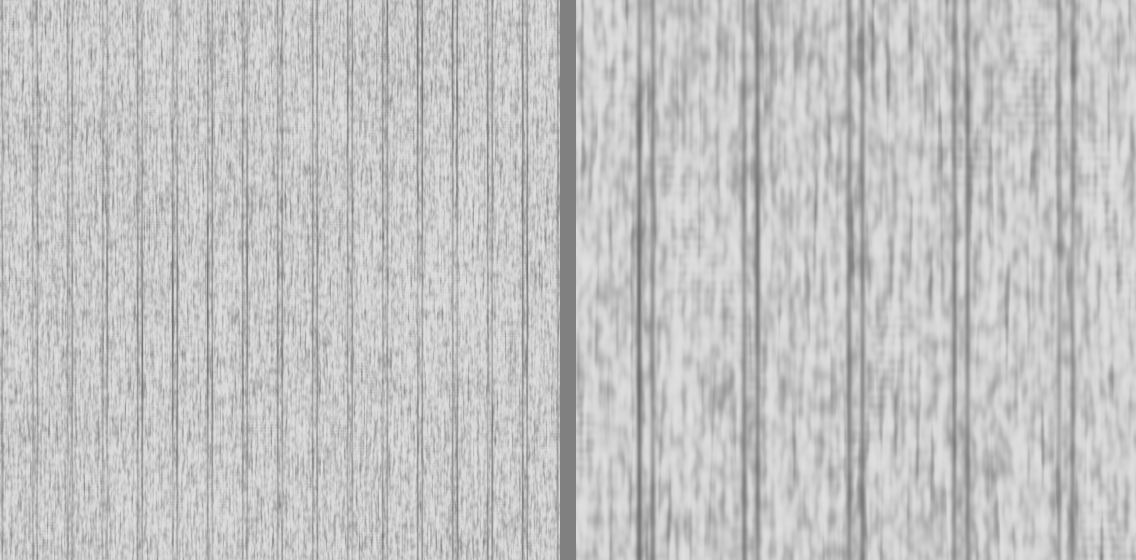
Left, the full canvas; right, a detail of the centre.
Reproduce this texture procedurally as a WebGL 2 fragment shader.

```glsl
#version 300 es
precision highp float;
// Pale grey grained wood boards, divided by sixteen paired vertical grooves.

uniform vec2 u_resolution;
out vec4 outColor;

const float BOARDS = 16.0;            // repeats across; the grain runs unbroken down
const float PAIR_OFFSET = 0.0040;     // groove line distance from the board joint
const float LINE_SIGMA = 0.00120;     // softness and width of one groove line
const float JOINT_SIGMA = 0.0050;     // width of the shade around a joint
const float LINE_DEPTH = 0.80;
const float JOINT_SHADE = 0.022;
const float WOBBLE = 0.0004;

const vec3 BASE_COLOR = vec3(0.802);
const vec3 GROOVE_COLOR = vec3(0.40);
const float SHOULDER = 0.80;          // highlights are compressed above this tone
const float HEADROOM = 0.085;

const vec2 FIBRE_FREQ = vec2(255.0, 24.0);
const vec2 STRAND_FREQ = vec2(210.0, 7.0);
const vec2 MOTTLE_FREQ = vec2(120.0, 58.0);
const vec2 SPECKLE_FREQ = vec2(255.0, 105.0);
const vec2 CRACK_FREQ = vec2(230.0, 15.0);
const vec2 FLECK_FREQ = vec2(110.0, 21.0);
const float WEAVE_FREQ = 190.0;
const float FIBRE_GAIN = 0.16;
const float STRAND_GAIN = 0.09;
const float MOTTLE_GAIN = 0.13;
const float SPECKLE_GAIN = 0.12;
const float CRACK_GAIN = 0.13;
const float FLECK_GAIN = 0.07;
const float WEAVE_GAIN = 0.012;
const float CLOUD_GAIN = 0.022;

// Integer hash to a unit gradient
vec2 gradientAt(ivec2 cell) {
    uint h = uint(cell.x) * 1664525u ^ uint(cell.y) * 22695477u;
    h = (h ^ (h >> 15)) * 73244475u;
    h = (h ^ (h >> 13)) * 73244475u;
    h ^= h >> 16;
    float angle = float(h & 65535u) * 6.28318 / 65536.0;
    return vec2(cos(angle), sin(angle));
}

// Gradient noise, roughly -0.7 to 0.7
float noise(vec2 p) {
    vec2 cell = floor(p);
    vec2 f = p - cell;
    ivec2 i = ivec2(cell);
    vec2 w = f * f * f * (f * (f * 6.0 - 15.0) + 10.0);
    float a = dot(gradientAt(i), f);
    float b = dot(gradientAt(i + ivec2(1, 0)), f - vec2(1.0, 0.0));
    float c = dot(gradientAt(i + ivec2(0, 1)), f - vec2(0.0, 1.0));
    float d = dot(gradientAt(i + ivec2(1, 1)), f - vec2(1.0, 1.0));
    return mix(mix(a, b, w.x), mix(c, d, w.x), w.y);
}

float bell(float x, float sigma) {
    return exp(-0.5 * x * x / (sigma * sigma));
}

float softPatch(vec2 p, vec2 center, vec2 radius) {
    vec2 d = (p - center) / radius;
    return exp(-dot(d, d));
}

// Broad areas where the grooves are less worn
float grooveKept(vec2 p) {
    float kept = 0.42;
    kept += 0.55 * softPatch(p, vec2(0.76, 0.95), vec2(0.20, 0.33));
    kept += 0.50 * softPatch(p, vec2(0.36, 0.42), vec2(0.22, 0.28));
    kept += 0.38 * softPatch(p, vec2(0.88, 0.08), vec2(0.20, 0.22));
    kept += 0.35 * softPatch(p, vec2(0.94, 0.55), vec2(0.05, 0.40));
    return kept;
}

// Two dark lines at every joint, each fading slowly along its length
float grooveLines(vec2 p, float joint, float x) {
    float lines = 0.0;
    for (int k = 0; k < 2; k++) {
        float side = float(k) * 2.0 - 1.0;
        float lane = joint * 7.37 + float(k) * 3.6 + 0.45;
        float wear = 0.95 + 0.65 * noise(vec2(lane, p.y * 3.0 + 5.0));
        wear += 0.30 * noise(vec2(lane + 140.0, p.y * 26.0));
        lines += bell(x - side * PAIR_OFFSET, LINE_SIGMA) * max(wear, 0.3);
    }
    return lines * grooveKept(p);
}

// Fibres, blotches, fine cracks, bright flecks and a faint cross weave
float woodGrain(vec2 p) {
    vec2 q = p + vec2(0.002 * noise(p * vec2(9.0, 5.0)), 0.0);
    float tone = FIBRE_GAIN * noise(q * FIBRE_FREQ);
    tone += STRAND_GAIN * noise(q * STRAND_FREQ + 150.0);
    tone += MOTTLE_GAIN * noise(q * MOTTLE_FREQ + 300.0);
    tone += SPECKLE_GAIN * noise(q * SPECKLE_FREQ + 700.0);
    tone -= CRACK_GAIN * smoothstep(0.15, 0.55, noise(q * CRACK_FREQ + 90.0));
    float fleckArea = smoothstep(0.1, 0.4, noise(p * vec2(9.0, 6.0) + 40.0));
    tone += FLECK_GAIN * fleckArea * smoothstep(0.15, 0.5, noise(q * FLECK_FREQ + 510.0));
    float weaveArea = smoothstep(0.1, 0.4, noise(p * vec2(24.0, 11.0) + 60.0));
    tone += WEAVE_GAIN * weaveArea * sin(6.28318 * WEAVE_FREQ * p.y);
    tone += CLOUD_GAIN * (noise(p * 4.0 + 20.0) + noise(p * vec2(32.0, 3.0) + 80.0));
    return tone + 0.018 * softPatch(p, vec2(0.76, 0.46), vec2(0.12, 0.20));
}

void main() {
    vec2 p = gl_FragCoord.xy / u_resolution;

    // Signed distance to the nearest joint
    float joint = floor(p.x * BOARDS + 0.5);
    float x = p.x - joint / BOARDS;
    x += WOBBLE * noise(vec2(joint * 5.3 + 0.4, p.y * 6.0));

    vec3 color = BASE_COLOR + woodGrain(p);
    color -= JOINT_SHADE * bell(x, JOINT_SIGMA);

    // Roll off the highlights, then cut the grooves
    vec3 excess = max(color - SHOULDER, 0.0);
    color = min(color, SHOULDER) + HEADROOM * (1.0 - exp(-excess / HEADROOM));
    float depth = clamp(grooveLines(p, joint, x), 0.0, 1.1);
    color = mix(color, GROOVE_COLOR, depth * LINE_DEPTH);
    outColor = vec4(clamp(color, 0.0, 1.0), 1.0);
}
```
